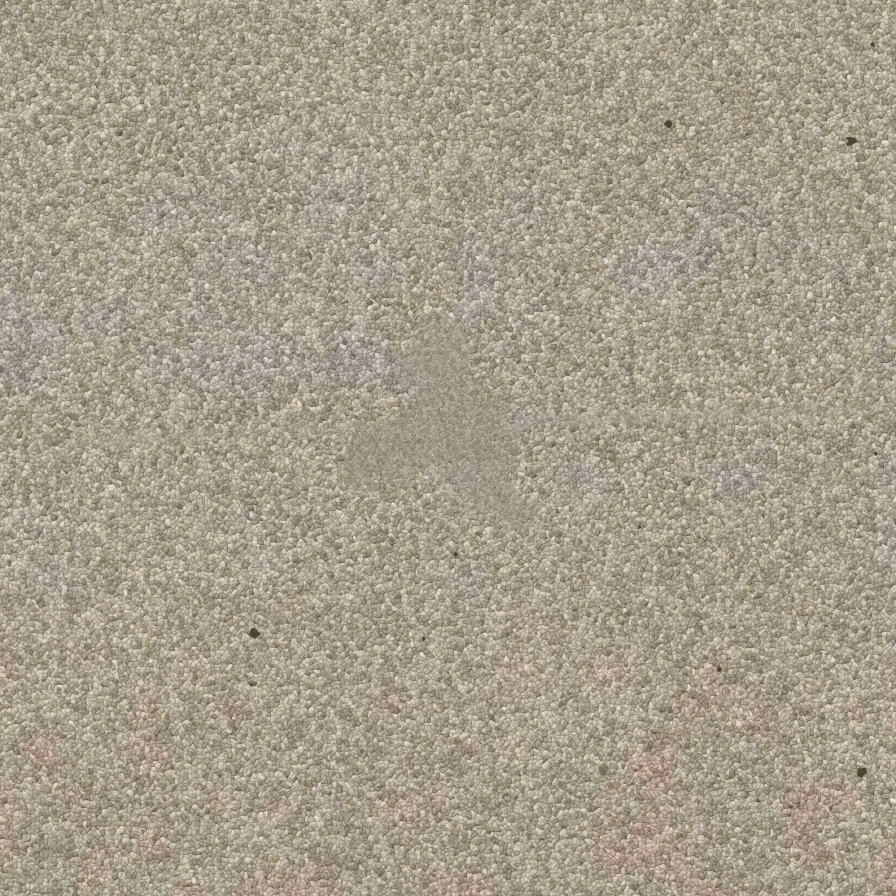
Give the GLSL for this texture, as a WebGL 2 fragment shader.

```glsl
#version 300 es
precision highp float;

uniform vec2 u_resolution;
out vec4 fragColor;

vec2 hash2(vec2 p) {
  vec3 q = fract(p.xyx * vec3(0.1031, 0.1030, 0.0973));
  q += dot(q, q.yzx + 33.33);
  return fract((q.xx + q.yz) * q.zy);
}

float valueNoise(vec2 p) {
  vec2 cell = floor(p), f = fract(p);
  f = f * f * (3.0 - 2.0 * f);
  float low = mix(hash2(cell).x, hash2(cell + vec2(1, 0)).x, f.x);
  float high = mix(hash2(cell + vec2(0, 1)).x, hash2(cell + vec2(1, 1)).x, f.x);
  return mix(low, high, f.y);
}

float fbm(vec2 p) {
  float sum = 0.0, amp = 0.53;
  for (int i = 0; i < 4; i++) {
    sum += amp * valueNoise(p);
    p = mat2(1.6, 1.2, -1.2, 1.6) * p + 7.3;
    amp *= 0.5;
  }
  return sum;
}

vec2 wobble(vec2 p) {
  return vec2(valueNoise(p), valueNoise(p + 60.0)) - 0.5;
}

// Packed stones: a tone per stone, lit from above, dark in the joints
vec3 grains(vec2 p) {
  vec2 cell = floor(p), nearestId = cell, toStone = vec2(0);
  float first = 9.0, second = 9.0;
  for (int y = -1; y <= 1; y++) {
    for (int x = -1; x <= 1; x++) {
      vec2 id = cell + vec2(x, y);
      vec2 offset = p - id - hash2(id);
      float d = length(offset);
      if (d < first) {
        second = first;
        first = d;
        nearestId = id;
        toStone = offset;
      } else {
        second = min(second, d);
      }
    }
  }
  vec2 stone = hash2(nearestId + 417.0);
  float tone = (stone.x - 0.5) * 0.22;
  tone += (smoothstep(0.0, 0.5, second - first) - 0.5) * 0.13;
  tone += dot(toStone, vec2(-0.06, 0.12));
  return tone + (stone.y - 0.5) * vec3(0.02, 0.0, -0.03);
}

float segmentDistance(vec2 p, vec2 end) {
  return length(p - end * clamp(dot(p, end) / dot(end, end), 0.0, 1.0));
}

// Three ragged lobes of fine, worn material around the centre
float wornPatch(vec2 uv) {
  vec2 p = uv - vec2(0.5, 0.515);
  p += 0.08 * (vec2(fbm(uv * 22.0), fbm(uv * 22.0 + 40.0)) - 0.5);
  float d = 1.0;
  for (int i = 0; i < 3; i++) {
    float angle = 1.571 + 1.95 * float(i);
    d = min(d, segmentDistance(p, 0.1 * vec2(cos(angle), sin(angle))));
  }
  d = min(d, length(p * vec2(0.45, 1.0)) - 0.012);
  return 1.0 - smoothstep(0.005, 0.045, d);
}

// Sparse dark crumbs, at most one per cell
float specks(vec2 uv, float pixel) {
  vec2 p = uv * 9.0, id = floor(p);
  vec2 pick = hash2(id + 91.0);
  vec2 offset = (fract(p) - 0.2 - 0.6 * hash2(id + 53.0)) / 9.0;
  float radius = mix(0.0015, 0.005, pow(pick.y, 4.0));
  radius *= 0.5 + valueNoise(uv * 260.0);
  float shape = 1.0 - smoothstep(-pixel, pixel, length(offset) - radius);
  return shape * step(0.86, pick.x);
}

void main() {
  float pixel = 1.0 / min(u_resolution.x, u_resolution.y);
  vec2 uv = gl_FragCoord.xy * pixel;

  float worn = wornPatch(uv);
  float seamY = 0.503 + 0.045 * uv.x + 0.012 * (fbm(vec2(uv.x * 9.0, 2.0)) - 0.5);
  float seam = exp(-pow((uv.y - seamY) / 0.007, 2.0));
  seam *= smoothstep(0.25, 0.65, fbm(vec2(uv.x * 7.0, 31.0)));
  float fineness = max(0.9 * worn, 0.5 * seam);

  // Coarse and fine grain, averaged over four points in the pixel
  vec3 grain = vec3(0);
  for (int i = 0; i < 4; i++) {
    vec2 p = uv + pixel * (vec2(i & 1, i >> 1) - 0.5) * 0.5;
    p += 0.004 * wobble(p * 190.0);
    vec3 fine = grains(p * 350.0 + 19.0);
    grain += 0.25 * mix(grains(p * 205.0) + 0.4 * fine, 0.7 * fine, fineness);
  }

  vec3 colour = vec3(0.655, 0.623, 0.549) + grain;
  colour += 0.035 * (fbm(uv * 5.0) - 0.5) + 0.04 * (fbm(uv * 45.0) - 0.5);
  colour += 0.015 * seam - 0.03 * worn;

  // Faint mineral stains: rose low down, blue-grey higher up
  float rose = smoothstep(0.48, 0.8, fbm(uv * 19.0 + 11.0));
  rose *= 1.0 - smoothstep(0.12, 0.4, uv.y);
  float blue = smoothstep(0.46, 0.8, fbm(uv * 17.0 + 77.0));
  blue *= smoothstep(0.25, 0.45, uv.y) * (1.0 - smoothstep(0.75, 0.95, uv.y));
  colour += rose * vec3(0.03, -0.025, -0.005);
  colour += blue * vec3(-0.005, -0.002, 0.035);

  colour = mix(colour, vec3(0.24, 0.2, 0.13), 0.85 * specks(uv, pixel));
  fragColor = vec4(clamp(colour, 0.0, 1.0), 1.0);
}
```
